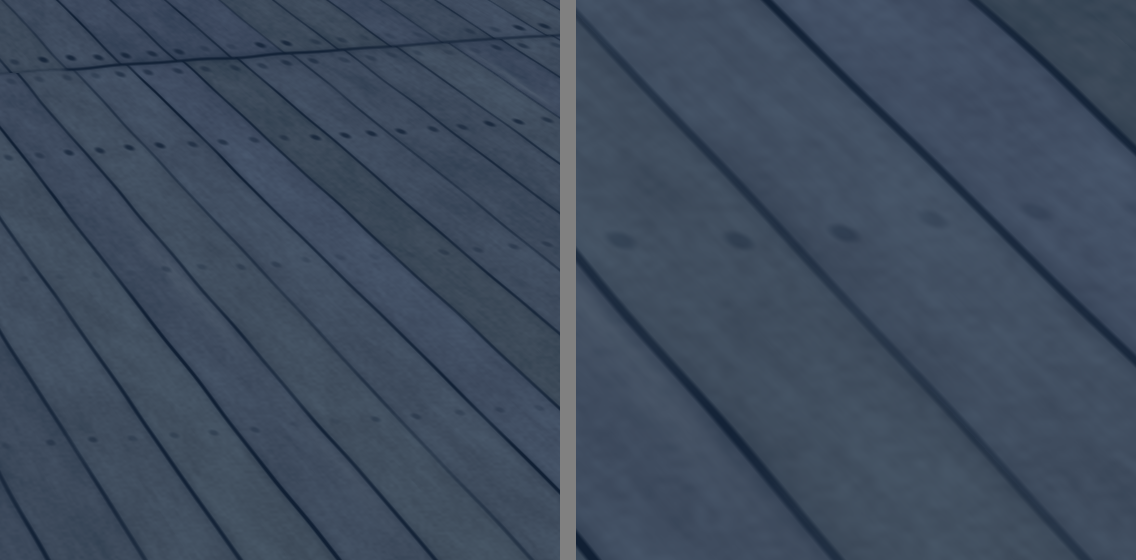
Left: the whole. Right: its middle third, enlarged.
This texture is drawn by a Shadertoy shader. Its source:

```glsl
// Weathered slate-blue deck boards receding diagonally, with a butt joint and rows of nails.

// Board colours
const vec3 MID_SLATE   = vec3(0.240, 0.290, 0.360);
const vec3 LIGHT_SLATE = vec3(0.275, 0.333, 0.405);
const vec3 DARK_SLATE  = vec3(0.190, 0.250, 0.320);
const vec3 GAP_COLOR   = vec3(0.065, 0.125, 0.205);
const vec3 SCUFF_COLOR = vec3(0.350, 0.405, 0.465);

// Perspective: all seams meet at the vanishing point
const vec2  VANISH       = vec2(-1.163, 2.258);
const float BOARD_SLOPE  = 0.0767;  // change of seam slope per board
const float FIRST_SEAM   = 12.2;    // board count from the vertical to seam 0
const float CROSS_SLANT  = 0.07;    // tilt of joint and nail rows

// Details
const float SEAM_HALF    = 0.028;   // in board widths
const float JOINT_Y      = 0.132;   // distance below the top edge
const float JOINT_HALF   = 0.0028;
const float JOINT_START  = 0.125;   // left end of the open joint
const float UPPER_SHIFT  = 0.10;    // board offset beyond the joint
const int   NAIL_ROWS    = 4;
const vec2  ROW_STEP     = vec2(0.115, 0.0355); // linear, quadratic row spacing
const float JOINT_NAIL   = 0.017;   // nail distance from the joint
const vec2  NAIL_RADIUS  = vec2(0.0075, 0.0052);

float hash(vec2 p) {
    p = fract(p * vec2(0.1031, 0.1137));
    p += dot(p, p.yx + 33.33);
    return fract((p.x + p.y) * p.x * 17.31 + p.y * 9.73);
}

float noise(vec2 p) {
    vec2 i = floor(p), f = fract(p);
    f = f * f * (3.0 - 2.0 * f);
    return mix(mix(hash(i), hash(i + vec2(1, 0)), f.x),
               mix(hash(i + vec2(0, 1)), hash(i + vec2(1, 1)), f.x), f.y);
}

float fbm(vec2 p) {
    float sum = 0.0, amp = 0.5;
    for (int i = 0; i < 4; i++) {
        sum += amp * noise(p);
        p = p * 2.03 + 17.7;
        amp *= 0.5;
    }
    return sum;
}

// Soft ellipse at one nail position
float nail(vec2 offset, float pixel) {
    float d = length(offset / NAIL_RADIUS);
    float blur = 0.45 + pixel / NAIL_RADIUS.y * 0.5;
    return 1.0 - smoothstep(1.0 - blur, 1.0 + blur, d);
}

// Pale worn streak lying along a board
float scuff(vec2 deck, vec2 center, vec2 size) {
    vec2 d = (deck - center) / size;
    return exp(-dot(d, d));
}

void mainImage(out vec4 fragColor, in vec2 fragCoord) {
    vec2 uv = fragCoord / iResolution.xy;
    float pixel = 1.0 / iResolution.y;

    // Deck coordinates: board number across, row distance along
    float depth = VANISH.y - uv.y;
    float boardWidth = depth * BOARD_SLOPE;
    float row = 1.0 - uv.y + CROSS_SLANT * uv.x;
    float upper = step(row, JOINT_Y);
    float along = 1.0 / (row + VANISH.y - 1.0);
    float board = (uv.x - VANISH.x) / boardWidth - FIRST_SEAM + UPPER_SHIFT * upper;
    board += 0.03 * (noise(vec2(along * 45.0, floor(board + 0.5) + 40.0)) - 0.5);
    float id = floor(board);
    float across = fract(board);
    vec2 key = vec2(id + 31.0, 7.0 + 5.0 * upper);

    // Board tone, weathering and grain
    float tone = 0.15 + 0.75 * (hash(key * 3.7) - 0.5);
    tone += 1.5 * (fbm(vec2(board * 2.2 + id * 5.0 + 90.0, along * 42.0)) - 0.47);
    tone += 0.9 * (fbm(vec2(board * 13.0 + 300.0, along * 130.0)) - 0.47);
    tone += 0.5 * (noise(uv * vec2(130.0, 210.0)) - 0.5);
    vec3 color = mix(MID_SLATE, LIGHT_SLATE, clamp(tone, 0.0, 1.4));
    color = mix(color, DARK_SLATE, clamp(-tone, 0.0, 1.2));
    float tint = hash(key * 1.9 + 4.0) - 0.5;
    color += vec3(-0.003, -0.006, 0.016) * (tint + 0.5 * (uv.y - 0.5));

    // Worn streaks
    float wear = scuff(vec2(board, row), vec2(-1.18, 0.52), vec2(0.17, 0.12));
    wear += 0.6 * scuff(vec2(board, row), vec2(-1.15, 0.88), vec2(0.14, 0.13));
    wear += 1.1 * scuff(vec2(board, row), vec2(7.17, 0.20), vec2(0.10, 0.06));
    color = mix(color, SCUFF_COLOR, 0.75 * wear * fbm(vec2(board * 9.0 + 80.0, along * 90.0)));

    // Seams between boards, each of its own darkness
    float seam = floor(board + 0.5);
    float seamDist = abs(board - seam);
    float blur = 0.016 + 0.7 * pixel / boardWidth;
    float strength = mix(0.65, 1.0, hash(vec2(seam + 50.0, 3.0)));
    strength *= seam == 0.0 ? 0.65 : 1.0;
    strength *= 1.0 - 0.3 * smoothstep(2.0, 7.0, board);
    strength *= 0.75 + 0.4 * noise(vec2(along * 60.0, seam + 70.0));
    float gap = 1.0 - smoothstep(SEAM_HALF - blur, SEAM_HALF + blur, seamDist);
    gap = max(gap, 0.22 * exp(-seamDist * seamDist / 0.006));
    color = mix(color, GAP_COLOR, clamp(gap * strength, 0.0, 1.0));

    // Butt joint, faint to the left of its open end and softer at the far right
    float jointDist = abs(row - JOINT_Y + 0.003 * (noise(vec2(uv.x * 14.0, 2.0)) - 0.5));
    float jointBlur = 0.0018 + 0.7 * pixel;
    float joint = 1.0 - smoothstep(JOINT_HALF - jointBlur, JOINT_HALF + jointBlur, jointDist);
    joint = max(joint, 0.25 * exp(-jointDist * jointDist / 0.00008));
    float open = mix(0.3, 0.95, smoothstep(JOINT_START - 0.02, JOINT_START, uv.x));
    open *= 1.0 - 0.3 * smoothstep(0.55, 0.75, uv.x);
    color = mix(color, GAP_COLOR, joint * open);

    // Two nails per board in each row; the joint has a row on both sides
    float side = across < 0.5 ? 0.25 : 0.75;
    for (int i = 0; i < NAIL_ROWS; i++) {
        float k = float(i);
        float rowY = JOINT_Y + k * ROW_STEP.x + k * k * ROW_STEP.y;
        if (i == 0) rowY += upper > 0.5 ? -JOINT_NAIL : JOINT_NAIL;
        vec2 seed = vec2(id * 2.0 + side * 4.0 + 60.0, k * 3.0 + upper + 11.0);
        vec2 jitter = vec2(0.008, 0.006) * (vec2(hash(seed), hash(seed + 9.0)) - 0.5);
        vec2 offset = vec2((across - side) * boardWidth, row - rowY) + jitter;
        float visible = mix(0.2, 0.85, hash(seed + 23.0)) * (i < 2 ? 1.0 : 0.5);
        color = mix(color, GAP_COLOR, nail(offset, pixel) * visible);
    }

    fragColor = vec4(color, 1.0);
}
```
